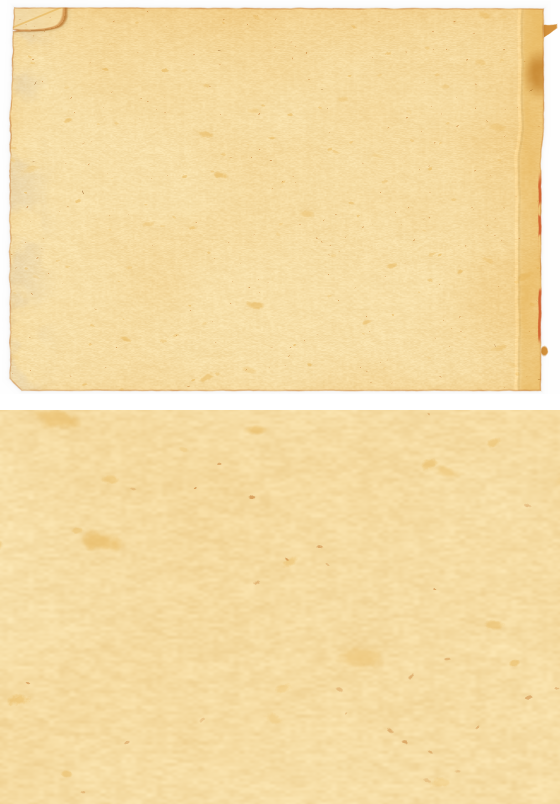
Top: the whole. Bottom: its middle third, enlarged.
A WebGL 2 fragment shader for this texture:

```glsl
#version 300 es
precision highp float;

#define PAPER vec3(0.967, 0.872, 0.655)
#define AGED vec3(0.945, 0.805, 0.535)
#define STAIN vec3(0.900, 0.700, 0.330)
#define RUST vec3(0.740, 0.410, 0.120)
#define GREY_WEAR vec3(0.880, 0.810, 0.690)
#define BACKDROP vec3(0.995)
#define GRAIN 0.050
#define EDGE_ROUGHNESS 0.007
#define BAND_WIDTH 0.058
#define FLAP_SIZE vec2(0.130, 0.058)

uniform vec2 u_resolution;
out vec4 fragColor;

float hash(vec2 p) {
    return fract(sin(dot(p, vec2(127.1, 311.7))) * 43758.5453);
}

float noise(vec2 p) {
    vec2 i = floor(p), f = fract(p);
    f = f * f * (3.0 - 2.0 * f);
    return mix(mix(hash(i), hash(i + vec2(1, 0)), f.x),
               mix(hash(i + vec2(0, 1)), hash(i + vec2(1, 1)), f.x), f.y);
}

float fbm(vec2 p) {
    float sum = 0.0, amp = 0.5;
    for (int i = 0; i < 4; i++) {
        sum += amp * noise(p);
        p = p * 2.03 + 17.3;
        amp *= 0.5;
    }
    return sum / 0.9375;
}

// Ragged, mostly horizontal flecks on a jittered grid
float flecks(vec2 p, float cells, float density, float size, float stretch, float tilt, float seed) {
    vec2 g = p * cells, base = floor(g);
    float cover = 0.0;
    for (int y = -1; y <= 1; y++)
    for (int x = -1; x <= 1; x++) {
        vec2 id = base + vec2(x, y), key = id + seed;
        vec2 d = g - id - vec2(hash(key), hash(key + 31.7));
        float a = (hash(key + 57.3) - 0.5) * tilt;
        d = mat2(cos(a), -sin(a), sin(a), cos(a)) * d;
        d.y *= stretch;
        float r = size * mix(0.35, 1.0, hash(key + 83.1));
        float dist = length(d) / r + 0.8 * (fbm(g * 2.5 / size) - 0.5);
        float strength = mix(0.35, 1.0, hash(key + 11.9));
        cover = max(cover, step(hash(key + 5.3), density) * strength * (1.0 - smoothstep(0.35, 1.0, dist)));
    }
    return cover;
}

float ellipse(vec2 p, vec2 centre, vec2 radius) {
    return 1.0 - smoothstep(0.2, 1.0, length((p - centre) / radius));
}

// Soft line of given half width around zero
float stroke(float d, float halfWidth, float px) {
    return 1.0 - smoothstep(halfWidth, halfWidth + 1.5 * px, abs(d));
}

void main() {
    float px = 1.0 / u_resolution.y;
    vec2 p = gl_FragCoord.xy * px;
    float aspect = u_resolution.x * px;

    // Torn sheet outline
    float rough = (fbm(p * 38.0) - 0.5) * EDGE_ROUGHNESS;
    float left = p.x - 0.025 - 0.010 * smoothstep(0.65, 1.0, p.y) - rough;
    float right = aspect - 0.041 - 0.007 * smoothstep(0.68, 0.60, p.y) - p.x + rough * 0.5;
    float top = 0.981 - 0.003 * p.x / aspect - p.y + rough * 0.4;
    float bottom = p.y - 0.008 + rough * 0.4;
    float cut = (left + bottom - 0.030) * 0.707 + rough;
    float inside = min(min(min(left, right), min(top, bottom)), cut);
    vec2 corner = vec2(left, top);
    inside = min(inside, length((corner - vec2(0.0, FLAP_SIZE.y)) * vec2(0.3, 1.0)) - 0.002);

    // Ageing towards the borders
    float cloud = fbm(p * vec2(3.0, 4.5) + 4.0);
    float border = exp(-max(inside, 0.0) * 22.0);
    float sideAge = smoothstep(0.28, 0.05, right);
    float topAge = smoothstep(0.35, 0.0, top);
    float age = 0.55 * border + 0.42 * sideAge + 0.28 * topAge + 1.1 * (cloud - 0.47);
    vec3 col = mix(PAPER, AGED, clamp(age, 0.0, 1.0));
    float wear = smoothstep(0.14, 0.0, left) * smoothstep(0.35, 0.65, fbm(p * 14.0 + 9.0));
    col = mix(col, GREY_WEAR, wear * 0.45);

    // Pulp fibres and tooth
    float fibre = noise(p * vec2(110.0, 270.0)) + noise(p * vec2(230.0, 390.0) + 8.0) - 1.0;
    float mottle = fbm(p * vec2(28.0, 60.0)) - 0.5;
    col += (fibre * GRAIN + mottle * 0.035) * vec3(0.45, 0.75, 1.1);

    // Foxing, specks and stray hairs
    col = mix(col, STAIN, 0.55 * flecks(p, 7.0, 0.38, 0.20, 2.3, 0.9, 3.0));
    col = mix(col, STAIN, 0.55 * flecks(p, 19.0, 0.20, 0.22, 1.8, 1.0, 21.0));
    col = mix(col, RUST, 0.50 * flecks(p, 36.0, 0.13, 0.16, 2.0, 2.0, 47.0));
    col = mix(col, RUST * 0.7, 0.55 * flecks(p, 13.0, 0.06, 0.11, 4.0, 2.4, 71.0));

    // Darkened strip and creases by the right side
    float streak = fbm(p * vec2(16.0, 9.0) + 30.0);
    float band = smoothstep(BAND_WIDTH + 0.008, BAND_WIDTH - 0.016, right);
    col = mix(col, STAIN, band * (0.15 + 0.55 * streak));
    float creaseShift = (noise(p * vec2(2.0, 12.0)) - 0.5) * 0.006;
    col += 0.035 * stroke(right - BAND_WIDTH - 0.004 + creaseShift, 0.002, px);
    col -= 0.035 * stroke(right - BAND_WIDTH + 0.003 + creaseShift, 0.001, px);
    float soak = ellipse(p, vec2(aspect - 0.052, 0.81), vec2(0.050, 0.075));
    col = mix(col, RUST * vec3(1.0, 1.15, 1.1), soak * (0.35 + 0.6 * streak));

    // Folded flap in the upper left
    vec2 fold = corner / FLAP_SIZE;
    float flap = (pow(dot(pow(abs(fold), vec2(4.0)), vec2(1.0)), 0.25) - 1.0) * FLAP_SIZE.y;
    col = mix(col, PAPER, 0.45 * (1.0 - smoothstep(-0.004, 0.0, flap)));
    col = mix(col, RUST, 0.55 * stroke(flap, 0.0008, px));
    col -= 0.07 * smoothstep(0.010, 0.0, flap) * step(0.0, flap);
    float flapCrease = stroke(corner.y - 0.050 + 0.42 * corner.x, 0.0005, px);
    col = mix(col, STAIN, 0.6 * flapCrease * step(flap, 0.0));

    // Brown rim and red binding remnant
    float rim = 1.0 - smoothstep(0.0, 0.005, inside);
    col = mix(col, RUST, rim * (0.2 + 0.5 * noise(p * 45.0)));
    float span = smoothstep(0.12, 0.15, p.y) * smoothstep(0.57, 0.53, p.y);
    float binding = span * smoothstep(0.009, 0.005, right) * smoothstep(0.2, 0.45, noise(p * vec2(70.0, 28.0)));
    col = mix(col, vec3(0.80, 0.32, 0.14), binding * 0.8);

    // Loose scraps beyond the edge
    vec2 scrap = p - vec2(aspect - 0.025, 0.927);
    float upper = max(abs(scrap.x) - 0.016, abs(scrap.y - scrap.x * 0.4) - 0.010 + scrap.x * 0.35);
    float lower = length((p - vec2(aspect - 0.039, 0.108)) * vec2(1.0, 0.7)) - 0.009;
    float scraps = 1.0 - smoothstep(-px, px, min(upper, lower) + rough);

    float sheet = smoothstep(-px, px, inside);
    vec3 ground = mix(BACKDROP, mix(STAIN, RUST, 0.45), scraps);
    ground -= 0.05 * exp(-max(-inside, 0.0) * 220.0);
    fragColor = vec4(clamp(mix(ground, col, sheet), 0.0, 1.0), 1.0);
}
```
